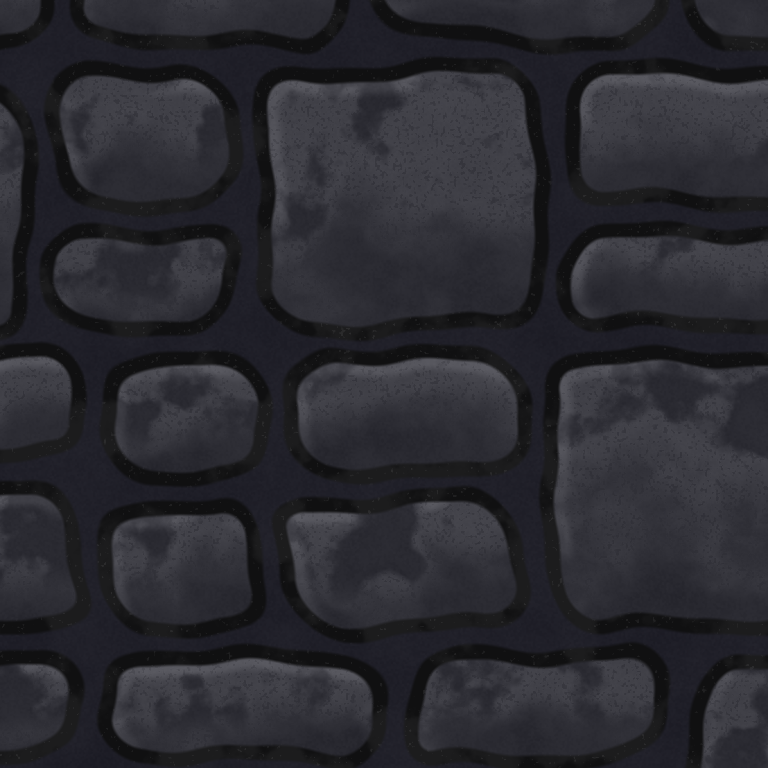
A WebGL 2 fragment shader for this texture:

```glsl
#version 300 es
precision highp float;

uniform vec2 u_resolution;
out vec4 fragColor;

float hash(vec2 p) {
    vec3 q = fract(p.xyx * vec3(0.1031, 0.1030, 0.0973));
    q += dot(q, q.yzx + 33.33);
    return fract((q.x + q.y) * q.z);
}

vec2 hash2(vec2 p) {
    return vec2(hash(p + 17.3), hash(p + 71.9));
}

// Soft cellular noise: random tones blended around jittered points
float cellular(vec2 p) {
    vec2 cell = floor(p);
    float total = 0.0, weights = 0.0;
    for (int y = -1; y <= 1; y++)
    for (int x = -1; x <= 1; x++) {
        vec2 id = cell + vec2(x, y);
        vec2 away = p - id - 0.15 - 0.7 * hash2(id);
        float w = exp(-6.0 * dot(away, away));
        total += w * hash(id + 5.7);
        weights += w;
    }
    return total / weights;
}

float clouds(vec2 p) {
    float sum = 0.0, amp = 0.5;
    for (int i = 0; i < 5; i++) {
        sum += amp * cellular(p);
        p = mat2(1.6, 1.2, -1.2, 1.6) * p + 9.4;
        amp *= 0.52;
    }
    return sum;
}

// Course and column joints, in canvas units
float courseEdge(float row) {
    return 0.377 * row + 0.17 + 0.03 * (hash(vec2(row, 3.0)) - 0.5);
}

float columnEdge(float col, float row) {
    return 0.345 * (col + hash(vec2(row, 8.0)) + 0.36 * (hash(vec2(col, row) + 40.0) - 0.5));
}

float roundedBox(vec2 p, vec2 halfSize, float radius) {
    vec2 q = abs(p) - halfSize + radius;
    return length(max(q, 0.0)) + min(max(q.x, q.y), 0.0) - radius;
}

// Distance to the nearest stone; also gives its position from -1 to 1 and its id
float stones(vec2 p, out vec2 place, out vec2 stoneId) {
    float nearest = 1e3;
    float baseRow = floor((p.y - 0.17) / 0.377);
    for (int j = -1; j <= 1; j++)
    for (int i = -1; i <= 1; i++) {
        float row = baseRow + float(j);
        float col = floor(p.x / 0.345 - hash(vec2(row, 8.0))) + float(i);
        vec2 id = vec2(col, row) + 60.0;
        vec2 low = vec2(columnEdge(col, row), courseEdge(row));
        vec2 high = vec2(columnEdge(col + 1.0, row), courseEdge(row + 1.0));
        float split = mix(low.y, high.y, mix(0.39, 0.61, hash(id)));
        bool whole = hash(id + 11.0) < 0.25;

        // A cell holds one tall stone or two stacked ones
        for (int k = 0; k < 2; k++) {
            if (whole && k == 1) break;
            vec2 a = vec2(low.x, k == 1 ? split : low.y);
            vec2 b = vec2(high.x, k == 0 && !whole ? split : high.y);
            vec2 key = id + float(k) * 131.0;
            vec2 halfSize = 0.5 * (b - a) - 0.029 - 0.007 * (hash2(key) - 0.5);
            vec2 u = p - 0.5 * (a + b);
            u.y += u.x * 0.13 * (hash(key + 2.0) - 0.5);
            u.x += u.y * 0.18 * (hash(key + 4.0) - 0.5);
            float radius = mix(0.018, 0.075, hash(key + 7.0 * sign(u)));
            radius = min(radius, 0.9 * min(halfSize.x, halfSize.y));
            float d = roundedBox(u, halfSize, radius);
            if (d < nearest) {
                nearest = d;
                place = u / halfSize;
                stoneId = key;
            }
        }
    }
    return nearest;
}

void main() {
    vec2 p = gl_FragCoord.xy / u_resolution.y;
    float soft = max(0.0028, 1.0 / u_resolution.y);

    // Hand-drawn wobble of the outlines
    vec2 bent = p + 0.006 * sin(p.yx * vec2(21.0, 25.0) + vec2(1.0, 2.6))
                  + 0.002 * sin(p.yx * vec2(67.0, 59.0) + p * 31.0);
    vec2 place, id;
    float d = stones(bent, place, id);

    float broad = clouds(p * 9.0 + hash2(id) * 20.0);
    float mottle = clouds(p * 15.0 + 30.0);
    float grain = cellular(p * 340.0);

    // Stone face: dark foot, pale top, smoky blotches
    float tone = mix(0.162, 0.262, smoothstep(-0.95, 0.35, place.y + 1.8 * (broad - 0.48)));
    float blotch = smoothstep(0.49, 0.64, mix(broad, mottle, 0.55));
    tone = mix(tone, 0.135, 0.85 * blotch * smoothstep(-1.0, -0.1, place.y));
    tone += 0.05 * (mottle - 0.48);
    tone -= 0.05 * smoothstep(0.62, 0.9, grain) * smoothstep(0.15, 0.26, tone);
    tone += 0.018 * (grain - 0.5);

    // Worn light along the upper and left rims
    float rim = smoothstep(-0.024, -0.007, d);
    float lit = max(smoothstep(0.45, 0.9, place.y), 0.8 * smoothstep(0.7, 0.95, -place.x));
    tone += 0.085 * rim * lit * smoothstep(0.36, 0.58, clouds(p * 7.0 + 80.0));
    vec3 face = vec3(tone, tone, tone + 0.028);

    // Mortar and the charcoal line around each stone
    vec3 mortar = vec3(0.122, 0.121, 0.156) + 0.03 * (mottle - 0.48) + 0.016 * (grain - 0.5);
    float ink = mix(0.062, 0.108, smoothstep(0.42, 0.64, mottle - 0.06 * place.y));
    ink += 0.06 * smoothstep(0.86, 0.98, grain);
    vec3 line = vec3(ink, ink, ink + 0.004);

    vec3 color = mix(face, line, smoothstep(-soft, soft, d));
    color = mix(color, mortar, smoothstep(-soft, soft, d - 0.019));
    fragColor = vec4(color, 1.0);
}
```
